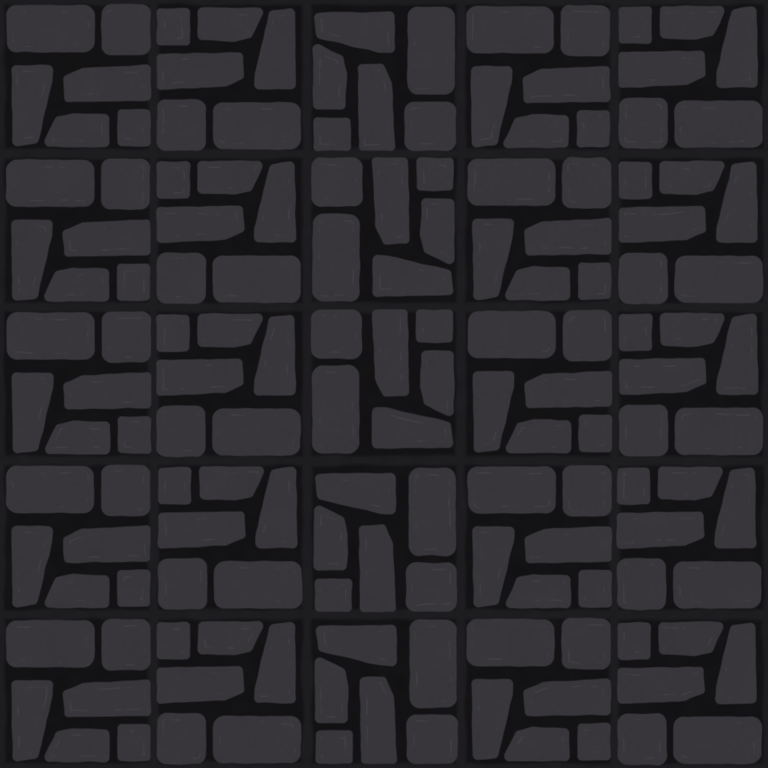
Give the GLSL for this texture, as a WebGL 1 fragment shader.

```glsl
precision highp float;
// Dark cobbled paving: a grid of square cells, each holding the same six
// rounded stones turned by quarter turns. Stones are distance functions;
// wrapping gradient noise roughens edges, joints and chalky scratches.

#define CELLS 5.0
#define STONE_COLOR vec3(0.220, 0.212, 0.230)
#define JOINT_COLOR vec3(0.114, 0.114, 0.122)
#define SHADOW_COLOR vec3(0.073, 0.073, 0.080)
#define SCRATCH_GAIN 0.028
#define SCRATCH_DEPTH 4.2
#define EDGE_WOBBLE 0.9
#define EDGE_SOFTNESS 0.7
#define CELL_JITTER 0.8
#define JOINT_WIDTH 5.0

uniform vec2 u_resolution;

vec2 hash2(vec2 p) {
  vec3 q = fract(p.xyx * vec3(0.1031, 0.1030, 0.0973));
  q += dot(q, q.yzx + 33.33);
  return fract((q.xx + q.yz) * q.zy) * 2.0 - 1.0;
}

float corner(vec2 i, vec2 f, vec2 o, float period) {
  return dot(hash2(mod(i + o, period) + 7.0), f - o);
}

// Gradient noise that repeats after a whole number of lattice steps
float noise(vec2 p, float period) {
  vec2 i = floor(p), f = fract(p);
  vec2 u = f * f * f * (f * (f * 6.0 - 15.0) + 10.0);
  return mix(
    mix(corner(i, f, vec2(0, 0), period), corner(i, f, vec2(1, 0), period), u.x),
    mix(corner(i, f, vec2(0, 1), period), corner(i, f, vec2(1, 1), period), u.x), u.y);
}

float roundBox(vec2 p, vec2 center, vec2 halfSize, float radius) {
  vec2 q = abs(p - center) - halfSize + radius;
  return length(max(q, 0.0)) + min(max(q.x, q.y), 0.0) - radius;
}

// Adds one clockwise side: x = nearest distance, y = farthest plane
void side(vec2 p, vec2 a, vec2 b, inout vec2 nearFar) {
  vec2 e = b - a, w = p - a;
  float along = clamp(dot(w, e) / dot(e, e), 0.0, 1.0);
  nearFar.x = min(nearFar.x, length(w - e * along));
  nearFar.y = max(nearFar.y, dot(w, normalize(vec2(-e.y, e.x))));
}

// Rounded convex stone with five clockwise corners
float roundStone(vec2 p, vec2 a, vec2 b, vec2 c, vec2 d, vec2 e, float radius) {
  vec2 nearFar = vec2(1e3, -1e3);
  side(p, a, b, nearFar);
  side(p, b, c, nearFar);
  side(p, c, d, nearFar);
  side(p, d, e, nearFar);
  side(p, e, a, nearFar);
  return (nearFar.y > 0.0 ? nearFar.x : nearFar.y) - radius;
}

// Distance to the six stones of a cell spanning -50 to 50
float stones(vec2 p) {
  float d = roundBox(p, vec2(-17.4, 31.4), vec2(28.7, 15.4), 7.0);
  d = min(d, roundBox(p, vec2(31.7, 30.8), vec2(16.0, 16.7), 6.2));
  d = min(d, roundBox(p, vec2(36.9, -33.0), vec2(10.8, 12.1), 2.8));
  // Tapering upright, long slab and trapezoid
  d = min(d, roundStone(p, vec2(-39.6, 4.4), vec2(-19.0, 4.4), vec2(-19.4, -2.1),
    vec2(-28.5, -40.5), vec2(-38.9, -41.8), 3.3));
  d = min(d, roundStone(p, vec2(-6.4, -1.4), vec2(4.0, 3.1), vec2(45.0, 5.1),
    vec2(45.0, -12.8), vec2(-5.7, -13.6), 2.8));
  return min(d, roundStone(p, vec2(-18.1, -42.4), vec2(-11.6, -28.8), vec2(-2.5, -26.8),
    vec2(17.7, -27.5), vec2(17.7, -42.4), 3.3));
}

// Cosine and sine of the turn of a cell
vec2 cellTurn(vec2 cell) {
  float kind = mod(cell.x, 3.0);
  if (kind < 0.5) return vec2(1, 0);
  if (kind < 1.5) return vec2(-1, 0);
  return vec2(0, abs(cell.y - 2.5) < 1.0 ? -1.0 : 1.0);
}

void main() {
  vec2 grid = gl_FragCoord.xy / u_resolution * CELLS;
  vec2 cell = floor(grid);
  vec2 local = (fract(grid) - 0.5) * 100.0;
  float pixel = 100.0 * CELLS / min(u_resolution.x, u_resolution.y);

  // Noise layers, from broad to fine
  float broad = noise(grid * 4.0, CELLS * 4.0);
  float medium = noise(grid * 9.0 + 3.0, CELLS * 9.0);
  float fine = noise(grid * 23.0, CELLS * 23.0);

  // Stones, shifted and turned within their cell
  vec2 turn = cellTurn(cell);
  vec2 q = local + hash2(cell + 3.0) * CELL_JITTER;
  q = vec2(turn.x * q.x - turn.y * q.y, turn.y * q.x + turn.x * q.y);
  float d = stones(q) + EDGE_WOBBLE * medium;

  // Paler joints along cell borders, darker gaps between stones
  float border = 50.0 - max(abs(local.x), abs(local.y));
  float gap = smoothstep(0.3, 1.0, border / JOINT_WIDTH + 0.5 * broad * step(0.01, border));
  vec3 color = mix(JOINT_COLOR, SHADOW_COLOR, gap) + 0.012 * medium;

  // Stone faces with broken scratches just inside the rim
  float line = 1.0 - smoothstep(0.2, 0.5 + pixel * 0.6, abs(d + SCRATCH_DEPTH + 2.0 * broad));
  float scratch = line * smoothstep(0.05, 0.3, medium + 0.4 * fine);
  vec3 face = STONE_COLOR + 0.008 * broad + 0.005 * fine + SCRATCH_GAIN * scratch;
  float soft = max(EDGE_SOFTNESS, 0.75 * pixel);
  gl_FragColor = vec4(mix(face, color, smoothstep(-soft, soft, d)), 1.0);
}
```
